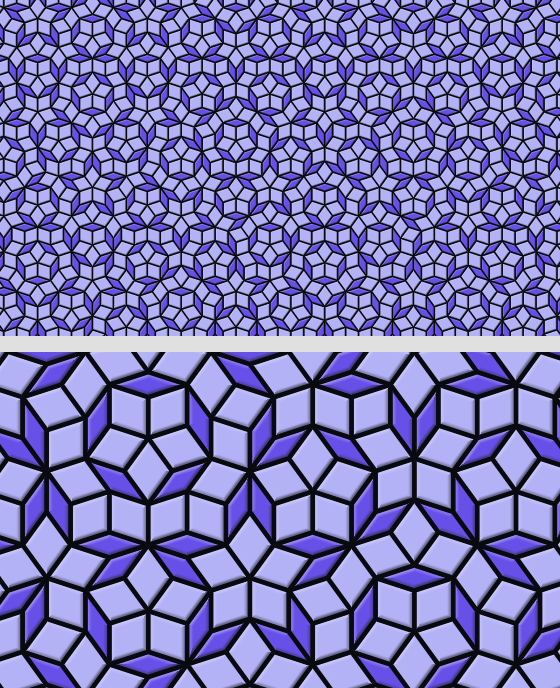
Top, the full canvas; bottom, a detail of the centre.
Give the GLSL for this pattern, as a Shadertoy shader.

```glsl
#define PHI 1.618034
#define LEVELS 11
#define EDGE 0.0243
#define LINE_WIDTH 0.058
#define BEVEL_WIDTH 0.11
#define SHADOW 0.62
#define HIGHLIGHT 0.42
#define VIEW_CENTER vec2(0.71, 0.035)
#define WIDE_COLOR vec3(0.705, 0.700, 0.965)
#define THIN_COLOR vec3(0.405, 0.315, 0.910)
#define LINE_COLOR vec3(0.030, 0.040, 0.060)
#define LIGHT_DIR vec2(-0.6, 0.8)

float cross2(vec2 a, vec2 b) { return a.x * b.y - a.y * b.x; }

// True when p lies on the same side of line ab as the reference point
bool sameSide(vec2 p, vec2 a, vec2 b, vec2 ref) {
    return cross2(b - a, p - a) * cross2(b - a, ref - a) > 0.0;
}

// Unit normal of line ab, pointing away from the inner point
vec2 outwardNormal(vec2 a, vec2 b, vec2 inner) {
    vec2 n = normalize(vec2(a.y - b.y, b.x - a.x));
    return dot(n, inner - a) > 0.0 ? -n : n;
}

// Descends through golden triangles to the half rhombus around p.
// The rhombus sides are ab and ac; bc is its hidden diagonal.
bool findHalfRhombus(vec2 p, inout vec2 a, inout vec2 b, inout vec2 c) {
    bool thin = true;
    for (int i = 0; i < LEVELS; i++) {
        vec2 oldA = a, oldB = b, oldC = c;
        if (thin) {
            vec2 s = mix(oldA, oldB, 1.0 / PHI);
            thin = sameSide(p, oldC, s, oldB);
            if (thin) { a = oldC; b = s; c = oldB; }
            else { a = s; b = oldC; c = oldA; }
        } else {
            vec2 q = mix(oldB, oldA, 1.0 / PHI);
            vec2 r = mix(oldB, oldC, 1.0 / PHI);
            if (sameSide(p, r, oldA, oldC)) { a = r; b = oldC; c = oldA; }
            else if (sameSide(p, q, r, oldB)) { a = q; b = r; c = oldB; }
            else { a = r; b = q; c = oldA; thin = true; }
        }
    }
    return thin;
}

void mainImage(out vec4 fragColor, in vec2 fragCoord) {
    // Root triangle with a 36 degree apex, large enough for the canvas
    float size = EDGE * pow(PHI, float(LEVELS));
    vec2 p = (fragCoord - 0.5 * iResolution.xy) / iResolution.x + VIEW_CENTER * size;
    float halfApex = radians(18.0);
    vec2 a = vec2(0.0);
    vec2 b = size * vec2(cos(halfApex), sin(halfApex));
    vec2 c = b * vec2(1.0, -1.0);
    bool thin = findHalfRhombus(p, a, b, c);

    // Nearest rhombus side, with distance in edge lengths
    vec2 normalB = outwardNormal(a, b, c);
    vec2 normalC = outwardNormal(a, c, b);
    float distB = dot(normalB, a - p) / EDGE;
    float distC = dot(normalC, a - p) / EDGE;
    float dist = min(distB, distC);
    float lit = dot(distB < distC ? normalB : normalC, LIGHT_DIR);

    // Bevelled rim, lit from the upper left
    vec3 color = thin ? THIN_COLOR : WIDE_COLOR;
    float rim = 1.0 - smoothstep(LINE_WIDTH, LINE_WIDTH + BEVEL_WIDTH, dist);
    color = mix(color, vec3(0.92, 0.92, 1.0), rim * HIGHLIGHT * max(lit, 0.0));
    color = mix(color, vec3(0.14, 0.15, 0.19), rim * SHADOW * max(-lit, 0.0));

    // Dark joints, smoothed over about one pixel
    float pixel = 1.0 / (iResolution.x * EDGE);
    float fill = smoothstep(LINE_WIDTH - 0.6 * pixel, LINE_WIDTH + 0.6 * pixel, dist);
    fragColor = vec4(mix(LINE_COLOR, color, fill), 1.0);
}
```
